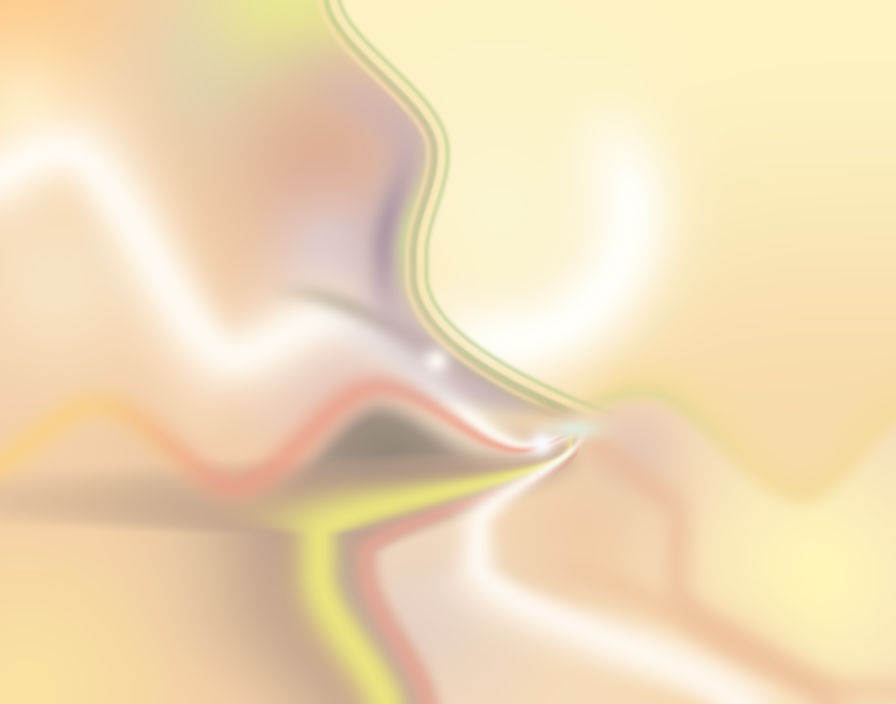
Write a Shadertoy shader that draws this background.

```glsl
float ease(float from, float to, float v) {
    float t = clamp((v - from) / (to - from), 0.0, 1.0);
    return t * t * (3.0 - 2.0 * t);
}

float bell(float v, float width) {
    return exp(-v * v / (width * width));
}

// Signed distance to the zero line of a smooth field, in canvas heights
float lineDistance(float field) {
    return field / (length(vec2(dFdx(field), dFdy(field))) * iResolution.y);
}

void wash(inout vec3 color, vec2 offset, float radius, vec3 tint) {
    color = mix(color, tint, bell(length(offset), radius));
}

void ribbon(inout vec3 color, float dist, float width, vec3 tint, float strength) {
    color = mix(color, tint, strength * bell(dist, width));
}

void mainImage(out vec4 fragColor, in vec2 fragCoord) {
    vec2 p = fragCoord / iResolution.y;
    float x = p.x, y = p.y;
    vec2 knot = vec2(0.815, 0.39);
    float spread = clamp(length(p - knot) * 3.0, 0.12, 1.0);

    // Waves running across
    float crest = lineDistance(y - 0.745 - 0.04 * ease(-0.03, 0.08, x) + 0.29 * ease(0.09, 0.335, x)
        - 0.05 * ease(0.33, 0.47, x) + 0.18 * ease(0.48, 0.75, x) - 0.02 * ease(0.75, 0.83, x));
    float ember = lineDistance(y - 0.33 - 0.094 * ease(-0.04, 0.14, x) + 0.116 * ease(0.14, 0.34, x)
        - 0.142 * ease(0.33, 0.54, x) + 0.09 * ease(0.54, 0.74, x) - 0.03 * ease(0.74, 0.84, x));
    float shore = lineDistance(y - 0.42 - 0.022 * ease(0.8, 0.91, x)
        + 0.151 * ease(0.92, 1.14, x) - 0.12 * ease(1.14, 1.3, x));
    float olive = lineDistance(y - 0.586 + 0.17 * ease(0.4, 0.84, x));
    float fold = lineDistance(y - 0.19 + 0.17 * ease(0.78, 1.22, x));

    // Strands running up to the knot
    float gold = lineDistance(x - 0.455 - 0.1 * ease(0.19, -0.03, y) - 0.356 * ease(0.238, 0.363, y));
    float rose = lineDistance(x - 0.52 - 0.09 * ease(0.2, -0.02, y) - 0.3 * ease(0.209, 0.363, y));
    float pearl = lineDistance(x - 0.679 - 0.38 * ease(0.2, -0.02, y) - 0.15 * ease(0.25, 0.39, y));
    float veil = lineDistance(x - 0.963 - 0.22 * ease(0.17, -0.02, y) + 0.12 * ease(0.26, 0.39, y));
    float sag = clamp(0.61 - y, 0.0, 0.2);
    float seam = lineDistance(x - 0.467 - 0.155 * ease(1.01, 0.785, y)
        + 0.03 * ease(0.78, 0.64, y) - 6.1 * sag * sag);

    float leftPart = ease(0.84, 0.78, x);
    float lowPart = ease(0.4, 0.36, y);
    float highPart = ease(0.4, 0.44, y);

    // Warm ground on the left
    vec3 color = vec3(0.95, 0.81, 0.66);
    wash(color, p - vec2(0.02, 0.98), 0.16, vec3(0.99, 0.8, 0.56));
    wash(color, p - vec2(0.03, 0.84), 0.1, vec3(1.0, 0.92, 0.75));
    wash(color, p - vec2(0.33, 0.9), 0.13, vec3(0.88, 0.83, 0.71));
    wash(color, p - vec2(0.41, 1.0), 0.12, vec3(0.91, 0.92, 0.58));
    wash(color, p - vec2(0.46, 0.77), 0.14, vec3(0.87, 0.69, 0.59));
    wash(color, p - vec2(0.47, 0.64), 0.08, vec3(0.87, 0.79, 0.8));
    wash(color, p - vec2(0.08, 0.6), 0.13, vec3(0.97, 0.89, 0.77));
    wash(color, p - vec2(0.46, 0.46), 0.12, vec3(0.91, 0.79, 0.73));
    wash(color, p - vec2(0.67, 0.43), 0.08, vec3(0.87, 0.83, 0.74));
    wash(color, p - vec2(0.04, 0.02), 0.2, vec3(0.98, 0.88, 0.63));

    // Shadow under the ember line
    float shade = ease(0.0, -0.05, ember) * bell(length(p - vec2(0.57, 0.35)), 0.22) * leftPart;
    color = mix(color, vec3(0.58, 0.53, 0.48), shade);
    ribbon(color, gold + 0.03, 0.11, vec3(0.74, 0.62, 0.54), 0.75 * lowPart);

    // Pale basin at the lower right
    vec3 basin = vec3(0.96, 0.86, 0.73);
    wash(basin, p - vec2(0.6, 0.12), 0.13, vec3(0.91, 0.82, 0.76));
    wash(basin, p - vec2(0.84, 0.25), 0.12, vec3(0.94, 0.8, 0.65));
    wash(basin, p - vec2(1.16, 0.18), 0.18, vec3(1.0, 0.96, 0.73));
    wash(basin, p - vec2(1.02, 0.03), 0.1, vec3(0.96, 0.83, 0.66));
    wash(basin, p - vec2(0.9, 0.36), 0.07, vec3(0.9, 0.79, 0.7));
    color = mix(color, basin, max(ease(-0.02, 0.03, rose) * lowPart, 1.0 - leftPart));

    // Crest, ember and olive waves
    ribbon(color, crest, 0.07 * spread, vec3(1.0, 0.95, 0.88), 0.65 * leftPart);
    ribbon(color, crest, 0.035 * spread, vec3(1.0, 0.99, 0.96), 0.85 * leftPart);
    vec3 emberTint = mix(vec3(0.98, 0.82, 0.52), vec3(0.92, 0.62, 0.53), ease(0.1, 0.35, x));
    ribbon(color, ember, 0.022 * spread, emberTint, 0.75 * leftPart);
    ribbon(color, olive, 0.016, vec3(0.68, 0.63, 0.52), 0.6 * ease(0.36, 0.5, x) * leftPart);

    // Strands below the knot
    ribbon(color, gold, 0.034 * spread, vec3(0.93, 0.9, 0.5), 0.95 * lowPart);
    ribbon(color, gold - 0.04 * spread, 0.02 * spread, vec3(0.74, 0.65, 0.62), 0.6 * lowPart);
    ribbon(color, rose, 0.016 * spread, vec3(0.9, 0.65, 0.58), 0.8 * lowPart);
    ribbon(color, pearl, 0.04 * spread, vec3(1.0, 0.98, 0.95), 0.9 * lowPart);
    ribbon(color, veil, 0.025, vec3(0.92, 0.72, 0.59), 0.55 * lowPart);
    ribbon(color, fold, 0.022, vec3(0.93, 0.74, 0.58), 0.45 * ease(0.72, 0.9, x));

    // Violet and green fringe beside the seam
    float bend = bell(y - 0.67, 0.09);
    ribbon(color, seam + 0.035, 0.055 * spread, vec3(0.77, 0.69, 0.73), 0.65 * highPart * ease(0.98, 0.8, y));
    ribbon(color, seam + 0.047, 0.018, vec3(0.64, 0.56, 0.62), 0.7 * bend);
    ribbon(color, seam + 0.018, 0.012, vec3(0.8, 0.84, 0.6), 0.8 * bend);

    // Cream sky on the right with its white arc
    vec3 sky = mix(vec3(0.97, 0.86, 0.67), vec3(0.99, 0.95, 0.76), ease(0.4, 0.95, y));
    wash(sky, p - vec2(0.71, 0.7), 0.2, vec3(0.99, 0.96, 0.82));
    vec2 arc = p - vec2(0.71, 0.7);
    float facing = ease(-0.3, 0.75, dot(normalize(arc + 1e-4), vec2(0.75, -0.66)));
    ribbon(sky, length(arc) - 0.185, 0.065, vec3(1.0, 0.995, 0.97), facing);
    ribbon(sky, shore, 0.035, vec3(0.95, 0.86, 0.59), 0.7 * ease(0.8, 0.9, x));
    color = mix(color, sky, ease(-0.004, 0.004, seam) * ease(-0.025, 0.015, shore));
    ribbon(color, shore, 0.012, vec3(0.88, 0.84, 0.58), 0.55 * ease(0.8, 0.86, x) * ease(1.1, 0.95, x));

    // Fine paired lines along the seam
    for (int i = 0; i < 4; i++) {
        float k = float(i);
        vec3 tint = mix(vec3(0.76, 0.8, 0.56), vec3(0.97, 0.89, 0.68), mod(k, 2.0));
        ribbon(color, seam + (k - 1.5) * 0.009, 0.0045, tint, 0.65 * highPart);
    }

    // Glints at the knot
    wash(color, (p - knot) * vec2(0.6, 1.6), 0.022, vec3(0.88, 0.92, 0.86));
    wash(color, p - vec2(0.77, 0.37), 0.018, vec3(0.98, 0.98, 1.0));
    wash(color, p - vec2(0.62, 0.487), 0.018, vec3(0.98, 0.96, 0.93));
    fragColor = vec4(color, 1.0);
}
```
